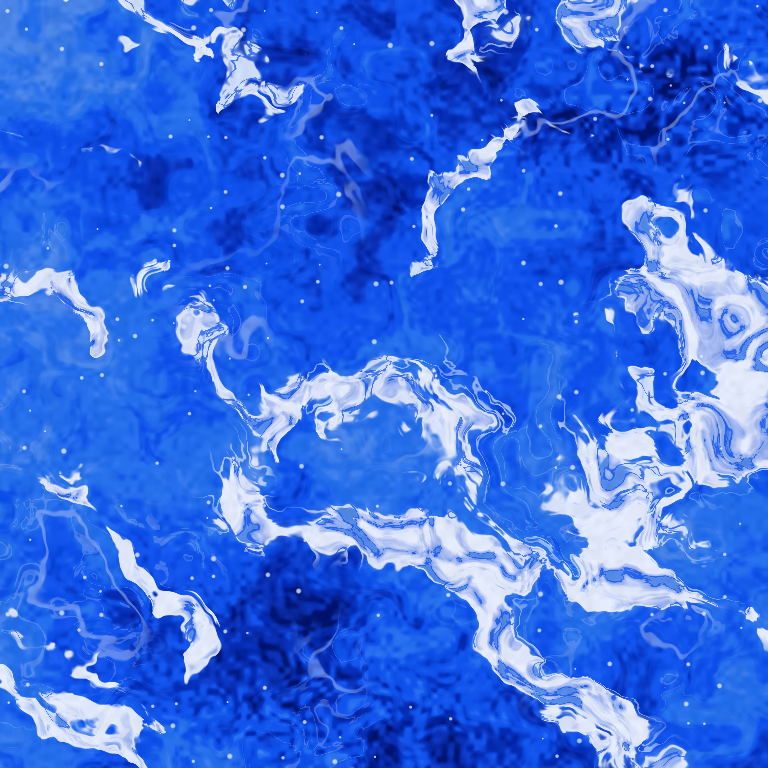
Give the GLSL for this texture, as a three.js fragment shader.

```glsl
#define INK vec3(0.01, 0.09, 0.44)
#define DEEP vec3(0.03, 0.18, 0.71)
#define BLUE vec3(0.06, 0.32, 0.92)
#define AZURE vec3(0.14, 0.43, 0.92)
#define MIST vec3(0.33, 0.54, 0.90)
#define LILAC vec3(0.63, 0.71, 0.94)
#define WHITE vec3(0.88, 0.91, 0.98)
#define FLOW_ANGLE -0.78
#define WARP 0.16
#define FOAM_CUT 0.73
#define SPECK_CELLS 42.0
#define GRAIN_SCALE 125.0

varying vec2 vUv;

float hash(vec2 p) {
  vec3 q = fract(p.xyx * 0.1031);
  q += dot(q, q.yzx + 33.33);
  return fract((q.x + q.y) * q.z);
}

float noise(vec2 p) {
  vec2 i = floor(p), f = fract(p);
  f = f * f * (3.0 - 2.0 * f);
  return mix(mix(hash(i), hash(i + vec2(1.0, 0.0)), f.x),
             mix(hash(i + vec2(0.0, 1.0)), hash(i + 1.0), f.x), f.y);
}

vec2 turn(vec2 p, float angle) {
  float c = cos(angle), s = sin(angle);
  return vec2(c * p.x + s * p.y, c * p.y - s * p.x);
}

float fbm(vec2 p) {
  float sum = 0.0, amp = 0.52;
  for (int i = 0; i < 5; i++) {
    sum += amp * noise(p + 40.0);
    p = turn(p, 0.6) * 2.03 + 3.7;
    amp *= 0.5;
  }
  return sum;
}

// Soft tilted ellipse: 1 at its centre, fading outwards
float blob(vec2 p, vec2 centre, vec2 radius, float angle) {
  vec2 d = turn(p - centre, angle) / radius;
  return exp(-dot(d, d));
}

// Thin line where a field crosses a level
float ridge(float field, float level, float width) {
  return 1.0 - smoothstep(width * 0.3, width, abs(field - level));
}

// Where the white paint gathers
float foamRegion(vec2 p) {
  float r = blob(p, vec2(0.79, 0.34), vec2(0.25, 0.085), -0.75);
  r += blob(p, vec2(0.74, 0.09), vec2(0.23, 0.07), -0.85) * 0.72;
  r += blob(p, vec2(0.45, 0.53), vec2(0.13, 0.04), 0.1);
  r += blob(p, vec2(0.46, 0.31), vec2(0.15, 0.04), -0.2);
  r += blob(p, vec2(0.35, 0.38), vec2(0.03, 0.08), 0.1);
  r += blob(p, vec2(0.97, 0.47), vec2(0.07, 0.09), 0.0);
  r += blob(p, vec2(0.88, 0.61), vec2(0.11, 0.035), 0.0) * 0.9;
  r += blob(p, vec2(0.74, 0.98), vec2(0.13, 0.025), 0.15);
  r += blob(p, vec2(0.67, 0.81), vec2(0.08, 0.014), 1.0);
  r += blob(p, vec2(0.03, 0.61), vec2(0.03), 0.0);
  return min(r, 1.1);
}

// One small round drop in some of the cells
float specks(vec2 p) {
  vec2 g = p * SPECK_CELLS, cell = floor(g);
  vec2 centre = 0.3 + 0.4 * vec2(hash(cell + 5.0), hash(cell + 71.0));
  float radius = mix(0.07, 0.2, hash(cell + 13.0));
  float dotMask = 1.0 - smoothstep(radius * 0.4, radius, length(g - cell - centre));
  return dotMask * step(0.88, hash(cell + 29.0));
}

void main() {
  vec2 p = vUv;
  vec2 warp = vec2(fbm(p * 5.0), fbm(p * 5.0 + 17.3)) - 0.5;
  vec2 q = p + WARP * warp;

  // Marbled blue ground with light and dark pools
  vec2 curl = vec2(noise(p * 24.0), noise(p * 24.0 + 9.1));
  float marble = fbm(q * vec2(13.0, 9.0) + 1.8 * curl);
  float pools = blob(q, vec2(0.9, 0.86), vec2(0.27, 0.11), 0.15);
  pools += blob(q, vec2(0.42, 0.09), vec2(0.22, 0.12), -0.3);
  float band = blob(q, vec2(0.27, 0.62), vec2(0.055, 0.42), -0.2);
  band += 0.6 * blob(q, vec2(0.55, 0.8), vec2(0.16, 0.2), 0.0);
  float light = blob(q, vec2(0.05, 0.85), vec2(0.22, 0.5), 0.0);
  light += 0.5 * blob(q, vec2(0.75, 0.45), vec2(0.3, 0.2), -0.5);
  float tone = 0.5 + 1.1 * (marble - 0.5) + 0.9 * warp.x;
  tone += 0.24 * light - 0.3 * pools - 0.28 * band;

  // Granular pigment, strongest in the dark pools
  float grain = noise(p * GRAIN_SCALE + 2.0 * curl) - 0.5;
  tone += grain * (0.14 + 0.5 * min(pools, 1.0));

  vec3 color = mix(INK, DEEP, smoothstep(-0.12, 0.16, tone));
  color = mix(color, BLUE, smoothstep(0.14, 0.44, tone));
  color = mix(color, AZURE, smoothstep(0.48, 0.75, tone));
  color = mix(color, MIST, 0.8 * smoothstep(0.78, 1.1, tone));

  // Faint threads drawn through the wet paint
  float thread = ridge(fbm(q * 4.0 + 31.0), 0.5, 0.014);
  thread += 0.6 * ridge(marble, 0.57, 0.018);
  float threadMask = smoothstep(0.42, 0.7, noise(p * 7.0 + 50.0));
  color = mix(color, mix(MIST, LILAC, threadMask), 0.55 * min(thread, 1.0) * threadMask);

  // Torn white paint, stretched along the flow
  vec2 flow = turn(q, FLOW_ANGLE);
  float streak = fbm(flow * vec2(6.0, 15.0) + 2.2 * warp + 0.5 * curl);
  float region = foamRegion(q);
  float field = streak + 0.38 * region - FOAM_CUT;
  float veil = smoothstep(-0.07, 0.02, field) * smoothstep(0.1, 0.5, region);
  float foam = smoothstep(-0.005, 0.022, field);
  float crumple = fbm(flow * vec2(26.0, 44.0) + 3.0 * curl);
  float rim = ridge(field, 0.035, 0.035);
  vec3 foamColor = mix(MIST, LILAC, smoothstep(0.3, 0.48, crumple));
  foamColor = mix(foamColor, WHITE, max(smoothstep(0.42, 0.62, crumple), 0.85 * rim));
  color = mix(color, MIST, 0.4 * veil);
  color = mix(color, foamColor, foam);
  color = mix(color, BLUE, 0.75 * foam * ridge(crumple, 0.37, 0.035));

  // Bright strands and scattered drops
  float strand = ridge(streak, 0.47, 0.018) * smoothstep(0.2, 0.6, region);
  color = mix(color, WHITE, 0.7 * strand * (1.0 - foam));
  color = mix(color, WHITE, 0.8 * specks(p));
  gl_FragColor = vec4(color + 0.05 * grain, 1.0);
}
```
